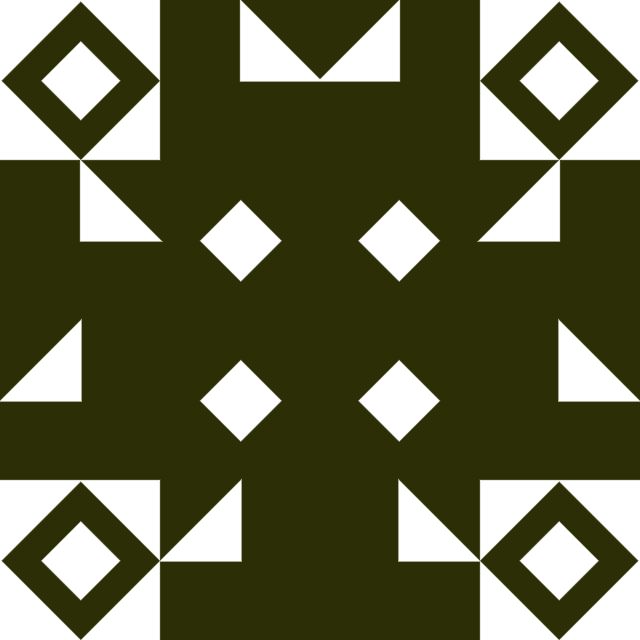
Write a three.js fragment shader that draws this pattern.

```glsl
// Draws a mirrored quilt of white diamonds, framed corners and triangles on dark olive.
varying vec2 vUv;

const vec3 OLIVE = vec3(0.174, 0.186, 0.020);
const vec3 WHITE = vec3(1.0);
const float CELLS = 4.0;           // grid cells across the canvas
const float SOFTNESS = 0.0055;     // half width of an edge, in cells
const float CENTER = 0.505;        // motif centre within its cell
const float FRAME_RADIUS = 0.495;  // olive diamond in each corner
const float CORE_RADIUS = 0.247;   // white diamond inside it
const float INNER_RADIUS = 0.255;  // white diamonds near the middle
const float LEG = 0.515;           // short side of the triangles
const float DIAGONAL = 0.70711;

float diamond(vec2 p, float radius) {
  return (abs(p.x) + abs(p.y) - radius) * DIAGONAL;
}

// Right triangle with its right angle at the origin, legs along +x and +y
float triangle(vec2 p, float leg) {
  return max(max(-p.x, -p.y), (p.x + p.y - leg) * DIAGONAL);
}

float cornerTile(vec2 p, float row) {
  float square = max(p.x, min(p.y, CELLS - p.y)) - 1.0;
  vec2 local = p - vec2(CENTER, row + CENTER);
  float frame = max(square, -diamond(local, FRAME_RADIUS));
  return min(frame, diamond(local, CORE_RADIUS));
}

void main() {
  // Fold left and right together; y runs downward in cells
  vec2 p = vec2(vUv.x, 1.0 - vUv.y) * CELLS;
  p.x = min(p.x, CELLS - p.x);
  bool upper = p.y < 0.5 * CELLS;

  // Corner tiles and middle diamonds
  float shape = cornerTile(p, upper ? 0.0 : 3.0);
  vec2 innerCell = vec2(1.0, upper ? 1.0 : 2.0);
  shape = min(shape, diamond(p - innerCell - CENTER, INNER_RADIUS));

  // Two triangles facing right above, two facing left below
  for (int i = 0; i < 2; i++) {
    float k = float(i);
    vec2 facingRight = vec2(1.5 - k, 0.51 + k);
    vec2 facingLeft = vec2(0.51 + k, 2.51 + k);
    shape = min(shape, triangle(vec2(p.x - facingRight.x, facingRight.y - p.y), LEG));
    shape = min(shape, triangle(facingLeft - p, LEG));
  }

  float coverage = 1.0 - smoothstep(-SOFTNESS, SOFTNESS, shape);
  gl_FragColor = vec4(mix(OLIVE, WHITE, coverage), 1.0);
}
```
